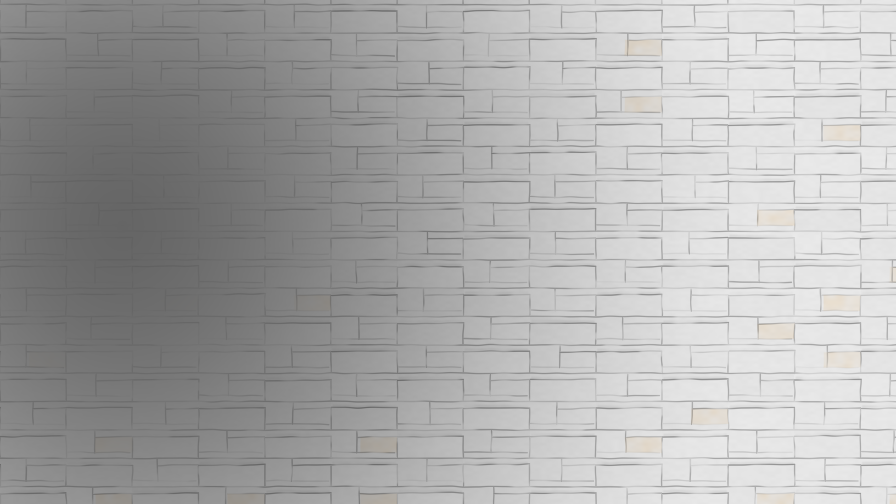
A Shadertoy shader for this texture:

```glsl
// Pale painted brick relief under a broad radial shade, darkest at the left.
// Staggered cells hold one large brick and smaller slabs, outlined by segment
// distances; hashed noise breaks the joints and tints a few slabs tan.

const vec2 CELL = vec2(0.2627, 0.05625);      // in canvas heights
const float COURSE_BASE = 0.372;              // height of a course joint
const vec2 SHADE_CENTER = vec2(0.243, 0.55);
const vec3 TAN_TINT = vec3(1.0, 0.955, 0.89);

float hash(vec2 p) {
    return fract(sin(dot(p, vec2(127.1, 311.7))) * 43758.5453);
}

float noise(vec2 p) {
    vec2 i = floor(p);
    vec2 f = fract(p);
    f = f * f * (3.0 - 2.0 * f);
    float low = mix(hash(i), hash(i + vec2(1.0, 0.0)), f.x);
    float high = mix(hash(i + vec2(0.0, 1.0)), hash(i + vec2(1.0, 1.0)), f.x);
    return mix(low, high, f.y);
}

// Coverage of a thin joint; end points are fractions of a cell
float joint(vec2 f, vec2 a, vec2 b, float width, float blur) {
    vec2 p = (f - a) * CELL;
    vec2 d = (b - a) * CELL;
    float dist = length(p - d * clamp(dot(p, d) / dot(d, d), 0.0, 1.0));
    return 1.0 - smoothstep(max(width - blur, 0.0), width + blur, dist);
}

// Soft-edged rectangle in cell fractions
float slab(vec2 f, vec2 low, vec2 high, float blur) {
    vec2 d = max(low - f, f - high) * CELL;
    return 1.0 - smoothstep(-blur, blur, max(d.x, d.y));
}

// Darkness of the joints within one cell
float joints(vec2 f, vec2 id, float blur) {
    float shift = (hash(id + 3.1) - 0.5) * 0.06;
    float split = 0.72 + shift;
    float top = 0.76 + shift * 0.6;
    float w = 0.0011;

    // Course joint, seen from both neighbouring courses
    float course = max(joint(f, vec2(0.0), vec2(1.0, 0.0), w, blur),
                       joint(f, vec2(0.0, 1.0), vec2(1.0), w, blur));
    float ink = 0.8 * course;

    // Large brick
    ink = max(ink, joint(f, vec2(0.0, top), vec2(0.5, top + 0.02), w, blur));
    ink = max(ink, 0.7 * joint(f, vec2(0.0), vec2(0.0, 0.76), w, blur));
    ink = max(ink, 0.7 * joint(f, vec2(1.0, 0.0), vec2(1.0, 0.76), w, blur));
    ink = max(ink, 0.75 * joint(f, vec2(0.5, 0.0), vec2(0.5, top), w, blur));

    // Smaller slabs beside it
    float upper = mix(0.35, 1.0, hash(id + 7.7));
    float lower = mix(0.15, 0.8, hash(id + 12.3));
    ink = max(ink, upper * joint(f, vec2(split, 0.74), vec2(1.0, 0.77), w, blur));
    ink = max(ink, lower * joint(f, vec2(0.5, 0.22), vec2(0.98, 0.2), w, blur));
    ink = max(ink, 0.75 * joint(f, vec2(split, 0.2), vec2(split, 1.0), w, blur));
    return ink;
}

void mainImage(out vec4 fragColor, in vec2 fragCoord) {
    vec2 p = fragCoord / iResolution.y;
    float blur = 0.8 / iResolution.y;

    // Broad radial shade
    vec2 away = (p - SHADE_CENTER) * vec2(1.0, 0.9);
    float light = smoothstep(-0.05, 1.3, length(away));
    vec3 color = vec3(mix(0.395, 0.9, light));

    // Staggered courses, with slightly uneven joints
    vec2 wobble = vec2(noise(p * 45.0), noise(p * 38.0 + 9.0)) - 0.5;
    vec2 grid = (p + wobble * 0.0022 - vec2(0.0, COURSE_BASE)) / CELL;
    float even = 1.0 - mod(floor(grid.y), 2.0);
    grid.x -= 0.5 * even;
    vec2 id = floor(grid);
    vec2 f = fract(grid);
    float relief = smoothstep(0.0, 0.5, light);

    // Brick tones and stained slabs
    float brick = slab(f, vec2(0.0), vec2(0.5, 0.76), blur);
    float tone = mix(hash(id + 1.7), hash(id + 5.3), brick) - 0.5;
    float grain = noise(p * vec2(90.0, 160.0)) - 0.5;
    color *= 1.0 + (0.022 * tone + 0.018 * grain) * relief;
    float stained = slab(f, vec2(0.72, 0.2), vec2(1.0, 0.75), blur);
    stained *= step(0.8, hash(id + 21.0)) * (0.3 + 0.7 * noise(p * 60.0));
    color *= mix(vec3(1.0), TAN_TINT, stained * relief);

    // Broken joints, with a faint shadow under the large brick's top edge
    float wear = 0.35 + 0.65 * smoothstep(0.2, 0.7, noise(p * vec2(28.0, 60.0)));
    float strength = mix(0.07, 0.34, relief) * wear;
    color *= 1.0 - strength * joints(f, id, blur);
    float lip = joint(f, vec2(0.02, 0.83), vec2(0.48, 0.83), 0.001, 0.004);
    color *= 1.0 - 0.05 * relief * wear * lip;

    fragColor = vec4(color, 1.0);
}
```
